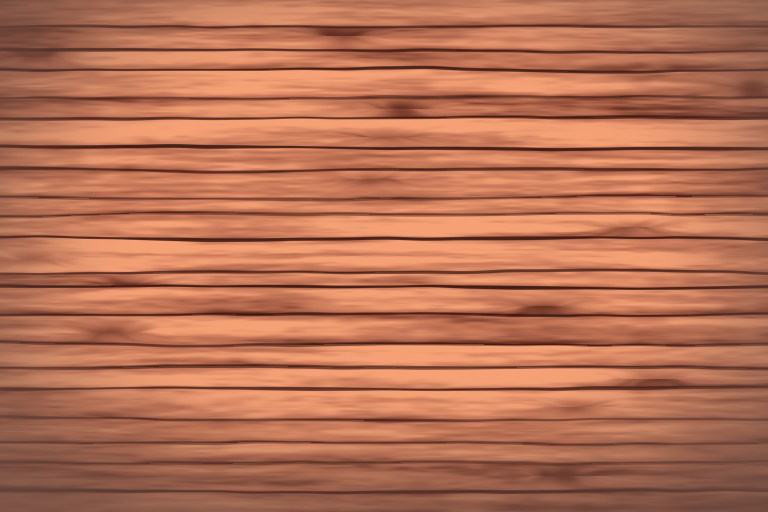
This texture is drawn by a Shadertoy shader. Its source:

```glsl
const float PLANKS = 21.0;

float hash(vec2 p) {
    return fract(sin(dot(p, vec2(127.1, 311.7))) * 43758.5453);
}

float noise(vec2 p) {
    vec2 i = floor(p), f = fract(p);
    f = f * f * (3.0 - 2.0 * f);
    return mix(mix(hash(i), hash(i + vec2(1, 0)), f.x),
               mix(hash(i + vec2(0, 1)), hash(i + vec2(1, 1)), f.x), f.y);
}

float fbm(vec2 p) {
    float sum = 0.0, amp = 0.53;
    for (int i = 0; i < 4; i++) {
        sum += amp * noise(p);
        p = p * vec2(2.1, 1.9) + 17.3;
        amp *= 0.5;
    }
    return sum;
}

// Height of the k-th seam, in planks from the top; the outer two lie off canvas
float seam(float k, float x) {
    if (k < 0.5) return -1.0;
    if (k > PLANKS - 0.5) return PLANKS + 1.0;
    return k + 0.45 * (hash(vec2(k, 3.0)) - 0.5)
             + 0.16 * (noise(vec2(x * 2.5, k * 7.0)) - 0.5)
             + 0.06 * (noise(vec2(x * 12.0, k * 5.0)) - 0.5);
}

// Coverage of a seam whose width and depth vary along its length
float seamLine(float gap, float k, float x, float pixel) {
    float width = 0.025 + 0.045 * noise(vec2(x * 5.0, k * 9.0));
    float depth = mix(0.5, 1.0, hash(vec2(k, 8.0)));
    return depth * (1.0 - smoothstep(width - 0.5 * pixel, width + pixel, gap));
}

void mainImage(out vec4 fragColor, in vec2 fragCoord) {
    vec2 uv = fragCoord / iResolution.xy;
    float aspect = iResolution.x / iResolution.y;
    float x = uv.x * aspect;
    float y = (1.0 - uv.y) * PLANKS;
    float pixel = PLANKS / iResolution.y;

    // Plank under this point
    float k = floor(y);
    if (y < seam(k, x)) k -= 1.0;
    else if (y >= seam(k + 1.0, x)) k += 1.0;
    float fromTop = y - seam(k, x);
    float fromBottom = seam(k + 1.0, x) - y;

    // An occasional knot bends and darkens the grain
    vec2 knotOffset = vec2((x - hash(vec2(k, 21.0)) * aspect) * 17.0,
                           (y - k - 0.3 - 0.4 * hash(vec2(k, 22.0))) * 3.0);
    float knot = step(0.45, hash(vec2(k, 23.0))) * exp(-dot(knotOffset, knotOffset));

    // Grain: broad stains, long streaks and fine fibres
    float grainY = y + 0.35 * knot * sign(knotOffset.y)
                 + 0.3 * noise(vec2(x * 3.0, y + k * 4.0));
    float stain = fbm(vec2(x * 2.5, grainY * 1.2 + k * 13.0));
    float streak = fbm(vec2(x * 4.0, grainY * 3.5 + k * 31.0));
    float fibre = noise(vec2(x * 28.0, grainY * 9.0));

    // Darkening toward the rim, heavier at the bottom
    vec2 q = pow(abs((uv - vec2(0.5, 0.55)) * vec2(1.85, 1.9)), vec2(1.3));
    float rim = smoothstep(0.5, 1.35, length(q));

    float light = 0.71 + 0.2 * (hash(vec2(k, 5.0)) - 0.5)
                + 0.55 * (stain - 0.5) + 0.75 * (streak - 0.5) + 0.16 * (fibre - 0.5)
                - 0.45 * knot * (0.4 + streak)
                - 0.42 * exp(-fromBottom * 7.0) - 0.15 * exp(-fromTop * 9.0)
                - 0.2 * rim;

    vec3 wood = mix(vec3(0.39, 0.17, 0.12), vec3(0.77, 0.46, 0.34), smoothstep(0.0, 0.58, light));
    wood = mix(wood, vec3(0.96, 0.63, 0.46), smoothstep(0.48, 0.88, light));

    // Dark gaps between planks
    float gap = max(seamLine(fromTop, k, x, pixel), seamLine(fromBottom, k + 1.0, x, pixel));
    wood = mix(wood, vec3(0.21, 0.08, 0.06), 0.9 * gap);

    // Faded grey-brown rim
    wood = mix(wood, vec3(0.44, 0.31, 0.27), 0.78 * rim);
    fragColor = vec4(wood, 1.0);
}
```
